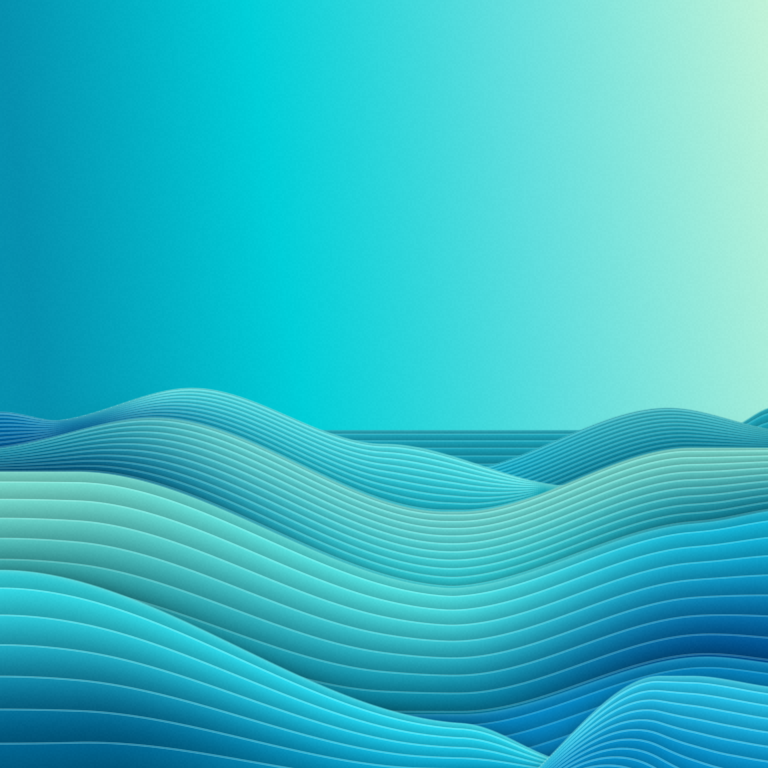
Give the GLSL for this background, as a Shadertoy shader.

```glsl
// Layered paper-like ocean waves with fine contour ridges under a turquoise sky.

// Hash without sine, used for a faint paper grain.
float hash(vec2 p) {
    vec3 q = fract(vec3(p.xyx) * 0.1031);
    q += dot(q, q.yzx + 33.33);
    return fract((q.x + q.y) * q.z);
}

// Smooth step of the given height between a and b; sums of these shape a crest.
float ramp(float x, float a, float b, float height) {
    return height * smoothstep(a, b, x);
}

// Blend of three colours from left to right.
vec3 blend3(vec3 left, vec3 middle, vec3 right, float centre, float x) {
    vec3 c = mix(left, middle, smoothstep(0.0, centre, x));
    return mix(c, right, smoothstep(centre, 1.0, x));
}

vec3 sky(vec2 uv) {
    float t = uv.x + (0.1 + 0.1 * uv.x) * (uv.y - 1.0);
    vec3 c = mix(vec3(0.02, 0.57, 0.69), vec3(0.0, 0.81, 0.85), clamp(t / 0.32, 0.0, 1.0));
    c = mix(c, vec3(0.38, 0.87, 0.87), clamp((t - 0.32) / 0.33, 0.0, 1.0));
    return mix(c, vec3(0.75, 0.95, 0.85), clamp((t - 0.65) / 0.35, 0.0, 1.0));
}

// One wave sheet: ridges spread between its crest and floor curves.
vec3 wave(vec3 behind, float y, float crest, float base, float ridges,
          vec3 top, vec3 low, float glow, float shadow) {
    float depth = crest - y;
    float thick = max(crest - base, 0.012);
    float u = max(depth / thick, 0.0);
    float phase = ridges * pow(u + 0.02, 0.85);
    float w = max(fwidth(phase), 0.0001);
    float f = fract(phase);
    float visible = 1.0 - smoothstep(0.35, 0.9, w);

    // Each strip darkens downward until the next lit edge.
    float saw = f * (1.0 - smoothstep(1.0 - min(w, 0.9), 1.0, f));
    vec3 c = mix(top, low, smoothstep(0.0, 1.1, u));
    c *= 1.0 + visible * 0.24 * (0.45 - saw);
    float halfWidth = 0.0007 * ridges / thick;
    float edge = 1.0 - smoothstep(halfWidth, halfWidth + w, min(f, 1.0 - f));
    c = mix(c, c * 0.65 + vec3(0.3, 0.37, 0.36), edge * visible * glow);

    // Pale rim along the crest.
    float rim = exp(-max(depth, 0.0) / 0.003);
    c = mix(c, vec3(0.68, 0.9, 0.86), rim * glow * 0.7);

    behind *= 1.0 - shadow * exp(-max(-depth, 0.0) / 0.014);
    float aa = max(fwidth(depth), 0.0001);
    return mix(behind, c, smoothstep(-aa, aa, depth));
}

void mainImage(out vec4 fragColor, in vec2 fragCoord) {
    vec2 uv = fragCoord / iResolution.xy;
    float x = uv.x, y = uv.y;

    // Crest curves, from the horizon to the front.
    float tip = 0.44 + ramp(x, 0.94, 1.01, 0.03);
    float farRight = 0.385 + ramp(x, 0.58, 0.87, 0.084) - ramp(x, 0.87, 1.03, 0.03);
    float farLeft = 0.464 - ramp(x, 0.0, 0.08, 0.012) + ramp(x, 0.06, 0.25, 0.043)
                  - ramp(x, 0.25, 0.5, 0.073) - ramp(x, 0.5, 0.75, 0.055);
    float middle = 0.415 + ramp(x, -0.03, 0.2, 0.041) - ramp(x, 0.2, 0.58, 0.122)
                 + ramp(x, 0.6, 0.9, 0.083);
    float broad = 0.386 - ramp(x, 0.1, 0.6, 0.152) + ramp(x, 0.58, 0.92, 0.085)
                + ramp(x, 0.9, 1.03, 0.018);
    float trough = 0.07 + ramp(x, 0.6, 0.92, 0.075) - ramp(x, 0.92, 1.05, 0.012);
    float frontLeft = 0.258 - ramp(x, 0.0, 0.62, 0.2) - ramp(x, 0.6, 0.75, 0.05);
    float frontRight = -0.06 + ramp(x, 0.6, 0.86, 0.18) - ramp(x, 0.9, 1.03, 0.016);

    // Floors that make the front ridges fan out.
    float broadFloor = mix(0.18, trough, smoothstep(0.0, 0.5, x));
    float leftFloor = 0.05 - ramp(x, 0.1, 0.55, 0.06);
    float rightFloor = frontRight - 0.02 - ramp(x, 0.68, 0.95, 0.1);

    vec3 c = sky(uv);

    // Distant ridges.
    c = wave(c, y, tip, 0.36, 8.0, vec3(0.1, 0.6, 0.68), vec3(0.05, 0.5, 0.6), 0.3, 0.0);
    vec3 top = mix(vec3(0.04, 0.62, 0.74), vec3(0.17, 0.63, 0.69), smoothstep(0.62, 0.85, x));
    c = wave(c, y, farRight, middle, 11.0, top, vec3(0.04, 0.52, 0.63), 0.4, 0.0);
    top = blend3(vec3(0.0, 0.44, 0.66), vec3(0.24, 0.77, 0.81), vec3(0.3, 0.87, 0.89), 0.25, x);
    vec3 low = blend3(vec3(0.0, 0.36, 0.6), vec3(0.1, 0.68, 0.76), vec3(0.1, 0.74, 0.8), 0.4, x);
    c = wave(c, y, farLeft, middle, 9.0, top, low, 0.55, 0.0);

    // Middle sheet with a bright valley.
    top = blend3(vec3(0.02, 0.48, 0.6), vec3(0.36, 0.77, 0.77), vec3(0.42, 0.77, 0.73), 0.34, x);
    low = blend3(vec3(0.0, 0.33, 0.5), vec3(0.17, 0.78, 0.82), vec3(0.05, 0.5, 0.6), 0.58, x);
    c = wave(c, y, middle, broad, 10.0, top, low, 0.5, 0.12);

    // Broad sheet, pale on the left and deep blue on the right.
    top = blend3(vec3(0.44, 0.8, 0.75), vec3(0.3, 0.82, 0.82), vec3(0.07, 0.67, 0.8), 0.5, x);
    low = blend3(vec3(0.05, 0.53, 0.58), vec3(0.02, 0.5, 0.62), vec3(0.0, 0.3, 0.55), 0.5, x);
    c = wave(c, y, broad, broadFloor, 8.0, top, low, 0.5, 0.15);

    // Foreground sheets.
    c = wave(c, y, trough, trough - 0.11, 5.0, vec3(0.02, 0.5, 0.72),
             vec3(0.03, 0.5, 0.74), 0.4, 0.1);
    top = mix(vec3(0.19, 0.79, 0.83), vec3(0.14, 0.79, 0.88), smoothstep(0.1, 0.5, x));
    low = mix(vec3(0.0, 0.37, 0.53), vec3(0.03, 0.62, 0.78), smoothstep(0.1, 0.6, x));
    c = wave(c, y, frontLeft, leftFloor, 5.5, top, low, 0.65, 0.18);
    c = wave(c, y, frontRight, rightFloor, 7.0, vec3(0.14, 0.72, 0.86),
             vec3(0.02, 0.52, 0.74), 0.65, 0.12);

    c += (hash(floor(uv * 384.0)) - 0.5) * 0.012;
    fragColor = vec4(clamp(c, 0.0, 1.0), 1.0);
}
```
